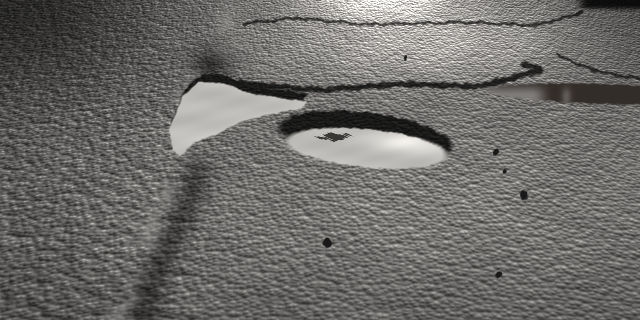
Write a Shadertoy shader that draws this texture.

```glsl
// Backlit wet asphalt with water-filled potholes, seen at a low angle.
// Cellular noise in foreshortened ground space gives the gravel; a polygon,
// tilted ellipses and ragged polylines give the puddles, walls and cracks.

vec2 hash2(vec2 p) {
    return fract(sin(vec2(dot(p, vec2(127.1, 311.7)), dot(p, vec2(269.5, 183.3)))) * 43758.5);
}

// Rounded stones: high at each cell's centre
float stones(vec2 p) {
    vec2 cell = floor(p), f = fract(p);
    float nearest = 2.0;
    for (int j = -1; j <= 1; j++)
        for (int i = -1; i <= 1; i++) {
            vec2 o = vec2(i, j);
            vec2 r = o + hash2(cell + o) - f;
            nearest = min(nearest, dot(r, r));
        }
    return 1.0 - sqrt(nearest);
}

// Light from behind: far slopes shine, near slopes fall into shade
float glint(vec2 p) {
    return stones(p) - stones(p + vec2(0.12, 0.45));
}

float waves(vec2 p) {
    return 0.5 * sin(p.x + 1.7 * sin(p.y * 0.8)) + 0.3 * sin(p.y * 2.1 + p.x * 1.3)
         + 0.2 * sin(p.x * 4.3 - p.y * 3.7);
}

float segmentDist(vec2 p, vec2 a, vec2 b) {
    vec2 e = b - a;
    return length(p - a - e * clamp(dot(p - a, e) / dot(e, e), 0.0, 1.0));
}

float crackDist(vec2 p, vec2 v[6]) {
    float d = 9.0;
    for (int i = 0; i < 5; i++) d = min(d, segmentDist(p, v[i], v[i + 1]));
    return d;
}

// Signed distance to the irregular left puddle
float leftPuddle(vec2 p) {
    vec2 v[13] = vec2[13](vec2(.62, .745), vec2(.70, .74), vec2(.78, .708), vec2(.958, .682),
        vec2(.943, .661), vec2(.833, .641), vec2(.742, .615), vec2(.682, .583), vec2(.612, .557),
        vec2(.56, .51), vec2(.539, .531), vec2(.529, .596), vec2(.57, .70));
    float d = 9.0, side = 1.0;
    for (int i = 0, j = 12; i < 13; j = i, i++) {
        vec2 a = v[i], b = v[j];
        d = min(d, segmentDist(p, a, b));
        if ((a.y > p.y) != (b.y > p.y) && p.x < a.x + (b.x - a.x) * (p.y - a.y) / (b.y - a.y))
            side = -side;
    }
    return side * d;
}

// Approximate signed distance to an ellipse sheared downward to the right
float tiltedEllipse(vec2 d, vec2 size, float tilt) {
    d.y += tilt * d.x;
    return (length(d / size) - 1.0) * size.y;
}

float spot(vec2 d, vec2 size) {
    d /= size;
    return exp(-dot(d, d));
}

void mainImage(out vec4 fragColor, in vec2 fragCoord) {
    vec2 p = fragCoord / iResolution.y;
    float aa = 1.2 / iResolution.y;
    float depth = 1.55 - p.y;
    vec2 ground = vec2((p.x - 1.1) / depth, -1.8 * log(depth));
    vec2 ragged = p + 0.005 * vec2(waves(p * 75.0), waves(p.yx * 90.0 + 4.0));

    // Broad light on the road
    float light = 0.43 - 0.20 * smoothstep(0.5, 1.0, p.y) * (1.0 - smoothstep(0.1, 0.85, p.x));
    light -= 0.07 * (1.0 - smoothstep(0.0, 0.6, p.x)) + 0.05 * (1.0 - smoothstep(0.0, 0.3, p.y));
    light -= 0.12 * smoothstep(1.6, 2.0, p.x) * smoothstep(0.6, 1.0, p.y);
    light += 0.26 * spot(p - vec2(1.32, 0.87), vec2(0.42, 0.12));
    light += 0.45 * spot(p - vec2(1.19, 1.01), vec2(0.22, 0.07));
    light += 0.06 * spot(p - vec2(1.35, 0.40), vec2(0.5, 0.25));

    // Gravel, coarser on the worn left lane
    float worn = 1.0 - smoothstep(0.45, 0.75, p.x);
    float grain = 0.85 * glint(ground * 66.0) + (0.35 + 0.3 * worn) * glint(ground * 31.0 + 7.0);
    float shade = light * (1.0 + 0.85 * grain) + 0.05 * waves(ground * 19.0) * light;
    shade += 0.32 * smoothstep(0.30, 0.8, grain) * light;

    // Wet channel and the dark broken slope beside it
    float channel = 0.38 + 0.16 * smoothstep(0.0, 0.5, p.y) + 0.19 * smoothstep(0.55, 1.0, p.y);
    float across = ragged.x - channel;
    float wet = exp(-pow(across / 0.038, 2.0)) * smoothstep(-0.35, 0.4, waves(ground * vec2(24.0, 16.0)));
    shade = mix(shade, 0.56 + 0.12 * grain, 0.65 * wet);
    float slope = exp(-pow((across - 0.075) / 0.05, 2.0)) * (1.0 - smoothstep(0.45, 0.55, p.y));
    shade *= 1.0 - 0.42 * slope;
    shade *= 1.0 - 0.55 * spot(ragged - vec2(0.66, 0.80), vec2(0.06, 0.05));

    // Cracked ledges
    float ledge = crackDist(ragged, vec2[6](vec2(.70, .745), vec2(1.0, .718), vec2(1.25, .738),
        vec2(1.50, .73), vec2(1.69, .78), vec2(1.64, .80)));
    float farCrack = crackDist(ragged, vec2[6](vec2(.76, .925), vec2(.92, .945), vec2(1.14, .923),
        vec2(1.46, .93), vec2(1.67, .92), vec2(1.82, .96)));
    float sideCrack = segmentDist(ragged, vec2(1.74, 0.83), vec2(1.87, 0.775));
    sideCrack = min(sideCrack, segmentDist(ragged, vec2(1.87, 0.775), vec2(2.02, 0.75)));
    shade *= 1.0 - 0.75 * (1.0 - smoothstep(0.004, 0.014, ledge));
    shade *= 1.0 - 0.65 * (1.0 - smoothstep(0.001, 0.008, min(farCrack, sideCrack)));

    // Shaded pothole walls
    float wall = min(leftPuddle(ragged - vec2(0.008, 0.024)),
        tiltedEllipse(ragged - vec2(1.143, 0.573), vec2(0.268, 0.075), 0.11));
    shade = mix(shade, 0.10 + 0.10 * max(grain, -0.5), 1.0 - smoothstep(-0.004, 0.005, wall));
    vec3 color = shade * vec3(1.0, 0.985, 0.965);

    // Sky reflected in the left and round puddles
    vec2 edge = mix(p, ragged, 0.5);
    vec2 c = p - vec2(1.146, 0.537);
    float roundDist = tiltedEllipse(edge - vec2(1.146, 0.537), vec2(0.25, 0.06), 0.09);
    float water = min(leftPuddle(edge), roundDist);
    float sky = 0.76 + 0.05 * waves(p * vec2(9.0, 32.0)) + 0.16 * spot(c - vec2(0.12, 0.02), vec2(0.1, 0.03));
    float debris = spot(c + vec2(0.10, -0.035), vec2(0.055, 0.014)) + 0.3 * waves(p * vec2(110.0, 260.0));
    sky *= 1.0 - 0.7 * smoothstep(0.45, 0.65, debris) * step(abs(c.x + 0.10), 0.09);
    color = mix(color, sky * vec3(1.0, 0.99, 0.97), 1.0 - smoothstep(-aa, aa, water));

    // Dim right puddle, pale only at its tip
    float dimDist = tiltedEllipse(edge - vec2(1.88, 0.707), vec2(0.36, 0.031), 0.03);
    float pale = 1.0 - smoothstep(1.66, 1.73, p.x) + 0.6 * spot(p - vec2(1.77, 0.70), vec2(0.015, 0.05));
    vec3 dim = mix(vec3(0.20, 0.175, 0.16), vec3(0.50, 0.49, 0.48), pale * smoothstep(0.75, 0.70, p.y + 0.0) );
    color = mix(color, dim, 1.0 - smoothstep(-aa, aa, dimDist));

    // Loose pebbles: position and radius
    vec3 pebbles[6] = vec3[6](vec3(1.023, .243, .013), vec3(1.64, .39, .012), vec3(1.557, .14, .011),
        vec3(1.55, .526, .008), vec3(1.577, .467, .007), vec3(1.266, .82, .006));
    for (int i = 0; i < 6; i++) {
        float d = length(ragged - pebbles[i].xy) - pebbles[i].z;
        color = mix(color, vec3(0.10), 1.0 - smoothstep(-0.003, 0.003, d));
    }

    // Dark shape in the far right corner
    color *= 1.0 - 0.85 * smoothstep(1.79, 1.84, p.x) * smoothstep(0.96, 0.985, p.y);
    fragColor = vec4(clamp(color, 0.0, 1.0), 1.0);
}
```
